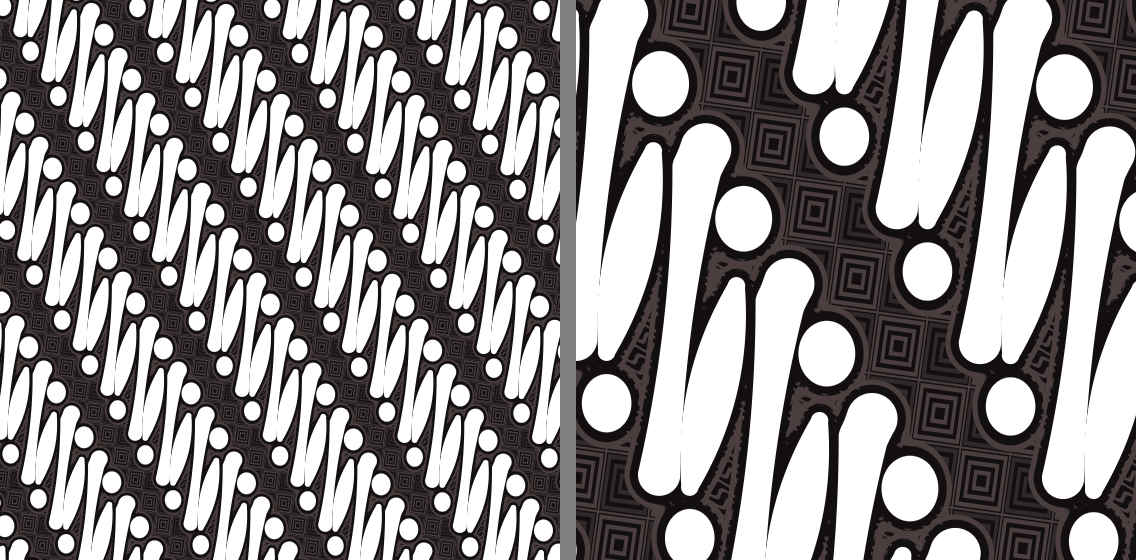
Left, the full canvas; right, a detail of the centre.
Reproduce this pattern procedurally as a WebGL 1 fragment shader.

```glsl
precision highp float;
uniform vec2 u_resolution;

// Design units: the canvas is SPAN units tall, y pointing down
const float SPAN = 1152.0;
const vec2 ALONG = vec2(57.0, 92.5);
const vec2 ACROSS = vec2(277.0, 2.2);
const vec2 ORIGIN = vec2(499.0, 534.0);

const vec3 INK = vec3(0.075, 0.06, 0.067);
const vec3 BROWN = vec3(0.29, 0.245, 0.245);
const vec3 DIM_BROWN = vec3(0.19, 0.16, 0.16);

float smoothMin(float a, float b, float k) {
  float h = max(k - abs(a - b), 0.0) / k;
  return min(a, b) - 0.25 * k * h * h;
}

float ellipse(vec2 p, vec2 radii) {
  return (length(p / radii) - 1.0) * min(radii.x, radii.y);
}

// Rounded bar whose radius swells (or pinches) by bulge at its middle
float bar(vec2 p, vec2 a, vec2 b, float ra, float rb, float bulge) {
  vec2 axis = b - a;
  float h = clamp(dot(p - a, axis) / dot(axis, axis), 0.0, 1.0);
  return length(p - a - axis * h) - mix(ra, rb, h) - 4.0 * bulge * h * (1.0 - h);
}

float motif(vec2 p) {
  float bead = ellipse(p, vec2(19.5, 22.5));
  float drop = ellipse(p - vec2(-37.0, 219.0), vec2(17.0, 20.0));
  float leaf = bar(p, vec2(-5.0, 46.0), vec2(-37.0, 184.0), 6.0, 6.0, 11.0);
  float stem = bar(p, vec2(25.0, 58.0), vec2(-1.0, 268.0), 17.0, 14.5, -6.0);
  float knob = length(p - vec2(31.0, 44.5)) - 17.5;
  return min(min(bead, drop), min(leaf, smoothMin(stem, knob, 5.0)));
}

float coverage(float d, float pixel) {
  return clamp(0.5 - d / pixel, 0.0, 1.0);
}

float stroke(float d, float halfWidth, float pixel) {
  return coverage(abs(d) - halfWidth, pixel);
}

// Nested squares in a tilted grid, dimmer on alternate cells
vec3 squareGrid(vec2 p, float pixel) {
  const vec2 cell = vec2(34.6, 41.8);
  const float tilt = 0.139;
  vec2 g = vec2(p.x * cos(tilt) + p.y * sin(tilt), p.y * cos(tilt) - p.x * sin(tilt)) / cell;
  vec2 id = floor(g + 0.5);
  vec2 local = abs(g - id) * 38.0;
  float level = max(local.x, local.y);
  float ring = abs(mod(level - 5.0 + 2.75, 5.5) - 2.75);
  float rings = stroke(ring, 1.35, pixel) * step(2.25, level) * step(level, 18.0);
  vec3 tone = mix(BROWN, DIM_BROWN, step(0.5, mod(abs(id.x - id.y), 2.0)));
  vec3 color = mix(INK, tone, rings);
  return mix(color, BROWN, stroke(level - 19.0, 0.7, pixel));
}

// Wavy hatching that keeps step with the rows
vec3 hatching(float row, float side, float pixel) {
  float phase = row * 13.0 + 0.35 * sin(side * 0.5);
  float d = (abs(fract(phase) - 0.5)) * ALONG.y / 13.0;
  return mix(INK, BROWN, stroke(d, 1.4, pixel));
}

void main() {
  float pixel = SPAN / u_resolution.y;
  vec2 p = gl_FragCoord.xy * pixel;
  p = vec2(p.x, SPAN - p.y) - ORIGIN;

  // Reduce to one diagonal band, measured sideways from the beads
  vec2 normal = normalize(vec2(ALONG.y, -ALONG.x));
  float period = dot(ACROSS, normal);
  p -= ACROSS * floor(dot(p, normal) / period + 0.62);
  float side = dot(p, normal);
  float row = p.y / ALONG.y;

  // Nearest pale shape, and a softened hull around all of them
  float shape = 1000.0;
  float hull = 1000.0;
  for (int band = 0; band < 2; band++) {
    vec2 q = p - ACROSS * float(band);
    float first = floor(q.y / ALONG.y) + 1.0;
    for (int n = 0; n < 5; n++) {
      float d = motif(q - ALONG * (first - float(n)));
      shape = min(shape, d);
      hull = smoothMin(hull, d, 9.0);
    }
  }

  // Dark ground: squares in the channel, hatching between the stems
  float channel = step(12.0, side);
  vec3 filling = mix(hatching(row, side, pixel),
                     squareGrid(p - vec2(49.0, -5.0), pixel), channel);
  float margin = mix(4.5, 8.0, channel);
  vec3 color = mix(filling, INK, coverage(hull - margin, pixel));
  color = mix(color, BROWN, stroke(hull - 7.5, 1.8, pixel));

  color = mix(color, vec3(1.0), coverage(shape, pixel));
  gl_FragColor = vec4(color, 1.0);
}
```
